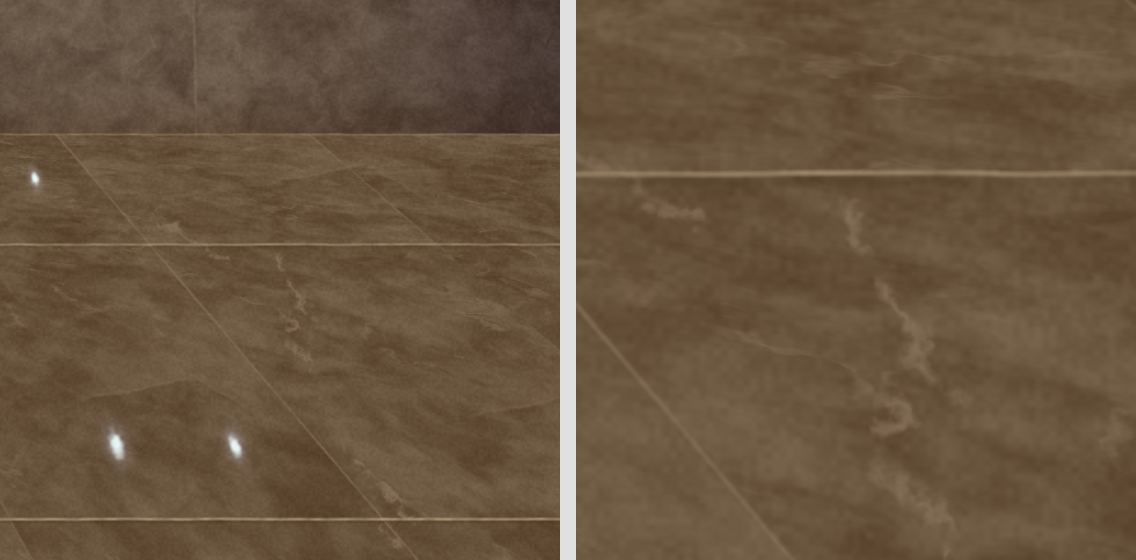
Left: the whole. Right: its middle third, enlarged.
Give the GLSL for this texture, as a Shadertoy shader.

```glsl
const vec3 FLOOR_DARK = vec3(0.335, 0.248, 0.160);
const vec3 FLOOR_PALE = vec3(0.460, 0.378, 0.288);
const vec3 WALL_DARK = vec3(0.325, 0.260, 0.200);
const vec3 WALL_PALE = vec3(0.455, 0.390, 0.325);
const vec3 VEIN = vec3(0.530, 0.445, 0.355);
const vec3 GROUT = vec3(0.700, 0.610, 0.480);
const float WALL_BASE = 0.760;
const float HORIZON = 1.22;
const float ROW_DEPTH = 0.651;

float hash(vec2 p) {
    vec3 q = fract(p.xyx * 0.1031);
    q += dot(q, q.yzx + 33.33);
    return fract((q.x + q.y) * q.z);
}

float noise(vec2 p) {
    vec2 i = floor(p), f = fract(p);
    f = f * f * (3.0 - 2.0 * f);
    return mix(mix(hash(i), hash(i + vec2(1, 0)), f.x),
               mix(hash(i + vec2(0, 1)), hash(i + vec2(1, 1)), f.x), f.y);
}

float fbm(vec2 p) {
    float sum = 0.0, amp = 0.52;
    for (int i = 0; i < 5; i++) {
        sum += amp * noise(p);
        p = mat2(1.6, 1.2, -1.2, 1.6) * p + 7.3;
        amp *= 0.5;
    }
    return sum;
}

float stroke(float d, float halfWidth, float soft) {
    return 1.0 - smoothstep(max(halfWidth - soft, 0.0), halfWidth + soft, abs(d));
}

float segment(vec2 p, vec2 a, vec2 b) {
    vec2 ab = b - a;
    return length(p - a - ab * clamp(dot(p - a, ab) / dot(ab, ab), 0.0, 1.0));
}

// Marble: x is cloud tone, y is vein strength
vec2 marble(vec2 p) {
    vec2 warp = vec2(fbm(p + 3.1), fbm(p + 17.7));
    float clouds = fbm(p + 1.5 * warp);
    float flecks = fbm(p * 3.5 + 2.0 * warp + 5.0);
    float tone = smoothstep(0.12, 0.88, mix(clouds, flecks, 0.4));
    float ridge = abs(fbm(p * 0.9 + 1.2 * warp + 41.0) - 0.5);
    float vein = 1.0 - smoothstep(0.0, 0.05, ridge);
    return vec2(tone, vein * smoothstep(0.45, 0.75, noise(p * 1.3 + 9.0)) * smoothstep(0.3, 0.65, flecks));
}

// Pale wedge with a crisp bent lower edge, fading upward
float wedge(vec2 p, float soft) {
    float h = p.y - min(0.18 * p.x, 0.042 - 0.58 * (p.x - 0.23));
    h += 0.012 * (fbm(p * 35.0 + 4.0) - 0.5);
    float sides = smoothstep(0.0, 0.05, p.x - 0.4 * h) * (1.0 - smoothstep(0.26, 0.44, p.x));
    float body = smoothstep(-soft, 0.004 + soft, h) * exp(-7.0 * max(h, 0.0));
    float mottle = 0.55 + 0.9 * fbm(p * 18.0 + 60.0);
    return sides * (0.42 * body * mottle + 0.2 * stroke(h - 0.003, 0.003, 0.003));
}

vec3 wallColor(vec2 uv, float soft) {
    float jointX = 0.346 + 0.004 * (1.0 - uv.y) / 0.24;
    vec2 m = marble(uv * vec2(13.0, 14.0) + 23.0 * step(jointX, uv.x));
    vec3 col = mix(mix(WALL_DARK, WALL_PALE, m.x), VEIN, 0.3 * m.y);
    float joint = stroke(uv.x - jointX, 0.0018, soft + 0.0015);
    col = mix(col, VEIN, joint * mix(0.25, 0.6, noise(uv * 40.0)));
    col *= mix(vec3(1.0), vec3(0.72, 0.68, 0.76), smoothstep(0.45, 1.05, uv.x));
    return col * mix(vec3(0.93, 0.88, 0.84), vec3(1.0), smoothstep(WALL_BASE, 0.85, uv.y));
}

vec3 floorColor(vec2 uv, float soft) {
    // Perspective tile coordinates
    float drop = WALL_BASE - uv.y;
    float row = (1.0 / (HORIZON - WALL_BASE) - 1.0 / (HORIZON - uv.y)) / ROW_DEPTH;
    float tileWidth = 0.453 + 0.31 * drop;
    float column = (uv.x - 0.10 - 0.85 * drop) / tileWidth;
    vec2 tile = floor(vec2(column, row));
    vec2 m = marble(vec2(column * 5.5, row * 7.5) + 31.0 * hash(tile + 12.0));
    float tone = m.x + 0.12 * (hash(tile + 5.0) - 0.5);
    vec3 col = mix(mix(FLOOR_DARK, FLOOR_PALE, tone), VEIN, 0.4 * m.y);

    // Pale printed wedges
    vec3 wedges[3] = vec3[3](vec3(0.12, 0.28, 1.0), vec3(0.82, 0.252, 1.0), vec3(0.46, 0.668, 0.85));
    for (int i = 0; i < 3; i++)
        col = mix(col, vec3(0.49, 0.405, 0.32), wedge((uv - wedges[i].xy) / wedges[i].z, soft));

    // Bold broken veins
    vec4 cracks[5] = vec4[5](vec4(0.50, 0.54, 0.56, 0.42), vec4(0.27, 0.61, 0.40, 0.545),
        vec4(0.63, 0.17, 0.74, 0.075), vec4(0.68, 0.07, 0.74, 0.0), vec4(0.51, 0.43, 0.55, 0.34));
    vec2 bent = uv + 0.055 * (vec2(fbm(uv * 38.0), fbm(uv * 38.0 + 50.0)) - 0.5);
    float broken = smoothstep(0.25, 0.7, fbm(uv * 55.0 + 13.0));
    for (int i = 0; i < 5; i++) {
        float crack = stroke(segment(bent, cracks[i].xy, cracks[i].zw), 0.003, 0.006);
        col = mix(col, VEIN, 0.75 * crack * broken);
    }

    // Slanted joints
    float nearest = floor(column + 0.5);
    float joint = stroke((column - nearest) * tileWidth * 0.76, 0.0014, soft + 0.001);
    float fade = nearest == 0.0 ? 0.6 : 0.4 * (1.0 - smoothstep(0.15, 0.24, drop * nearest));
    return mix(col, VEIN, joint * fade * (0.6 + 0.5 * noise(uv * 50.0)));
}

void mainImage(out vec4 fragColor, in vec2 fragCoord) {
    vec2 uv = fragCoord / iResolution.xy;
    float soft = 0.8 / iResolution.y;
    vec3 col = mix(floorColor(uv, soft), wallColor(uv, soft), smoothstep(-soft, soft, uv.y - WALL_BASE));

    // Level grout lines, brighter toward the viewer
    for (int i = 0; i < 3; i++) {
        float k = float(i);
        float d = uv.y - HORIZON + 1.0 / (1.0 / (HORIZON - WALL_BASE) - ROW_DEPTH * k);
        d += 0.001 * (noise(vec2(uv.x * 30.0, k)) - 0.5);
        col *= 1.0 - 0.05 * k * stroke(d + 0.005, 0.002, 0.003);
        float wear = 0.6 + 0.4 * noise(vec2(uv.x * 60.0, k + 8.0));
        col = mix(col, GROUT, stroke(d, 0.0010 + 0.0006 * k, soft + 0.001) * (0.42 + 0.22 * k) * wear);
    }

    // Lamp reflections: xy is the centre, z the size
    vec3 lamps[3] = vec3[3](vec3(0.0625, 0.681, 0.6), vec3(0.208, 0.206, 1.1), vec3(0.42, 0.203, 0.9));
    for (int i = 0; i < 3; i++) {
        vec2 q = (uv - lamps[i].xy) / lamps[i].z;
        q.x += 0.25 * q.y;
        float r = length(q * vec2(1.8, 1.0)) + 0.008 * (noise(uv * 110.0) - 0.5);
        col += vec3(0.018, 0.02, 0.022) * exp(-r * r * 70.0);
        col += vec3(0.20, 0.23, 0.32) * exp(-r * r * 1100.0);
        col = mix(col, vec3(0.90, 0.96, 0.95), 1.0 - smoothstep(0.006, 0.028, r));
    }

    col += 0.035 * (noise(uv * 230.0) - 0.5);
    fragColor = vec4(clamp(col, 0.0, 1.0), 1.0);
}
```
